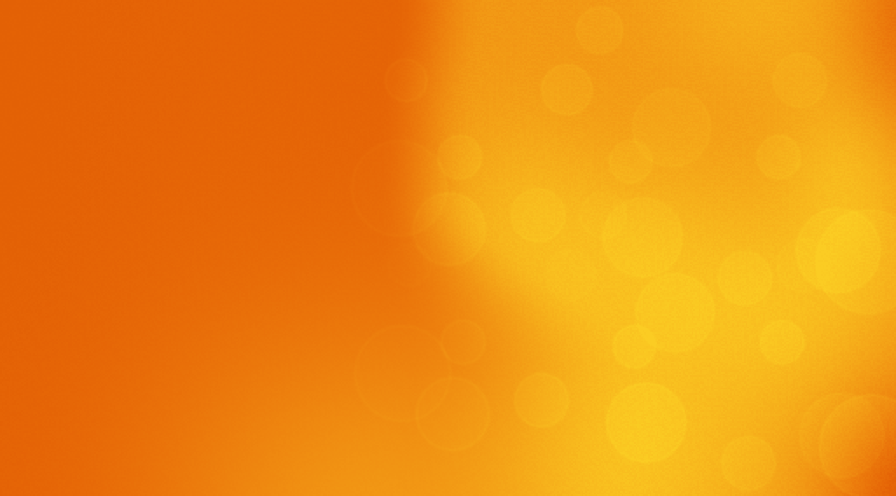
Give the GLSL for this background, as a Shadertoy shader.

```glsl
// Warm orange backdrop with soft golden light and faint translucent bubbles.
// A scalar light field is summed from a curved edge and elliptical glows,
// bubbles and grain are added to it, and it is then mapped to a colour ramp.

float hash(vec2 p) {
    return fract(sin(dot(p, vec2(127.1, 311.7))) * 43758.5453);
}

// Elliptical soft spot, 1 at its centre
float glow(vec2 p, vec2 centre, vec2 radius) {
    vec2 q = (p - centre) / radius;
    return exp(-dot(q, q));
}

// Bubble group: centre x, centre y, radius
const vec3 bubbles[15] = vec3[15](
    vec3(1.354, .742, .079), vec3(1.272, .674, .043), vec3(.927, .683, .044),
    vec3(.805, .620, .096), vec3(.906, .538, .073), vec3(1.296, .521, .080),
    vec3(1.085, .566, .054), vec3(1.143, .819, .051), vec3(1.570, .683, .044),
    vec3(1.502, .439, .054), vec3(1.613, .838, .054), vec3(1.209, .939, .047),
    vec3(.819, .838, .042), vec3(1.690, .495, .085), vec3(1.750, .472, .105));

// Golden area on the right, bounded by a curved blurry edge
float goldenSide(vec2 p) {
    float low = 1.0 - smoothstep(.25, .6, p.y);
    float edge = .86 + .03 * smoothstep(.75, 1.0, p.y) + .2 * low;
    float blur = mix(.1, .25, low);
    return smoothstep(edge - blur, edge + blur, p.x);
}

float lightField(vec2 p, float side) {
    float light = .03 * smoothstep(0.0, .5, p.x) + .5 * side;
    // Bright areas
    light += .30 * glow(p, vec2(1.30, .48), vec2(.30, .22));
    light += .15 * glow(p, vec2(1.05, .60), vec2(.15, .20));
    light += .32 * glow(p, vec2(1.72, .65), vec2(.14, .20));
    light += .20 * glow(p, vec2(1.52, 1.0), vec2(.20, .18));
    light += .28 * glow(p, vec2(1.32, .08), vec2(.28, .28));
    light += .25 * glow(p, vec2(1.62, .35), vec2(.22, .20));
    light += .50 * glow(p, vec2(.78, -.05), vec2(.45, .40));
    // Darker right-hand corners
    light -= .70 * glow(p, vec2(1.85, -.02), vec2(.17, .22));
    light -= .42 * glow(p, vec2(1.84, .95), vec2(.13, .25));
    return light;
}

// The group is drawn twice, the second time lower and a little to the right
float bubbleLight(vec2 p, float side) {
    float soft = 1.5 / iResolution.y;
    float sum = 0.0;
    for (int row = 0; row < 2; row++) {
        for (int i = 0; i < 15; i++) {
            vec3 b = bubbles[i];
            float strength = .7 + .5 * hash(vec2(i, row));
            if (row == 1 && b.y > .8) strength *= .35;
            float d = length(p - b.xy - float(row) * vec2(.007, -.373)) - b.z;
            float fill = 1.0 - smoothstep(-soft, soft, d);
            float rim = 1.0 - smoothstep(0.0, .003 + soft, abs(d));
            sum += strength * (fill * mix(.02, .07, side) + .04 * rim);
        }
    }
    return sum;
}

void mainImage(out vec4 fragColor, in vec2 fragCoord) {
    vec2 p = fragCoord / iResolution.y;
    float side = goldenSide(p);
    float light = lightField(p, side) + bubbleLight(p, side);

    // Fine grain, stronger in the lit part
    light += (hash(floor(p * 284.0)) - .5) * mix(.03, .07, side);
    light = clamp(light, 0.0, 1.05);

    // Deep orange to golden yellow
    vec3 color = mix(vec3(.89, .38, .02), vec3(.98, .78, .13), light);
    color.r = .89 + .09 * pow(light, .7);
    fragColor = vec4(color, 1.0);
}
```
